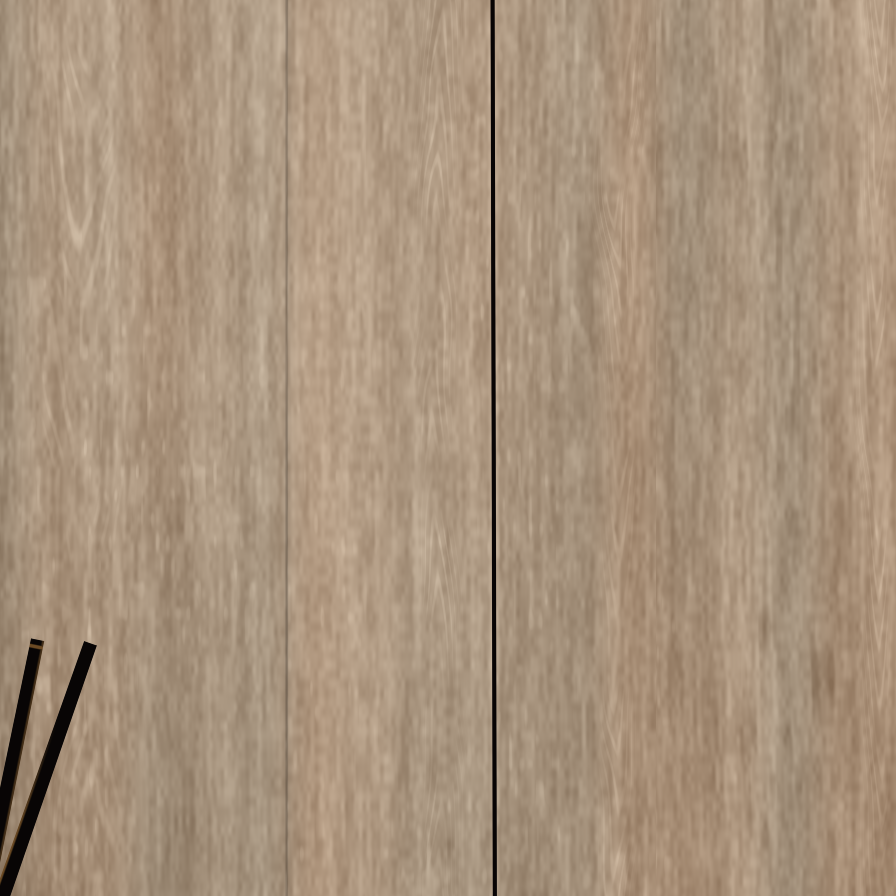
A WebGL 1 fragment shader for this texture:

```glsl
precision highp float;
// Pale oak panels: stretched value noise makes bands, grain and pores, and
// nested parabolas make the flame figure. A black gap and a faint joint part
// the boards; two dark rods with brass edges lean in the lower left corner.

uniform vec2 u_resolution;

float hash(vec2 p) {
  return fract(sin(dot(p, vec2(127.1, 311.7))) * 43758.5453);
}

float noise(vec2 p) {
  vec2 i = floor(p), f = fract(p);
  f = f * f * (3.0 - 2.0 * f);
  return mix(mix(hash(i), hash(i + vec2(1.0, 0.0)), f.x),
             mix(hash(i + vec2(0.0, 1.0)), hash(i + 1.0), f.x), f.y);
}

// Noise centred on zero
float grain(vec2 p) {
  return noise(p) - 0.5;
}

// Pale nested arches around a vertical axis; dir = 1 points the tips down
float flame(vec2 p, float axis, float halfWidth, float dir) {
  float d = (p.x - axis + 0.014 * grain(vec2(axis * 90.0, p.y * 9.0))) / halfWidth;
  float v = p.y * dir - 0.2 * pow(abs(d), 1.5);
  v += 0.035 * grain(p * vec2(60.0, 14.0)) + 0.11 * grain(vec2(v * 5.0, axis * 40.0));
  float line = 1.0 - smoothstep(0.04, 0.24, abs(fract(v * 15.0) - 0.5));
  float broken = smoothstep(0.25, 0.75, noise(p * vec2(50.0, 11.0) + 7.0));
  return line * broken * exp(-d * d * 1.3);
}

// Lightness of the wood, from 0 dark to 1 pale
float woodTone(vec2 p) {
  vec2 w = p + vec2(0.008 * grain(p * vec2(7.0, 3.0)), 0.0);
  float board = step(0.32, p.x) + step(0.551, p.x) + step(0.732, p.x);
  vec2 s = w + vec2(board * 3.7, board * 1.9);
  float tone = 0.55 + 0.16 * (p.y - 0.5) + 0.08 * (hash(vec2(board, 4.0)) - 0.5);

  // Broad bands, long streaks, then short pores
  tone += 0.42 * grain(s * vec2(15.0, 0.9));
  tone += 0.36 * grain(s * vec2(48.0, 1.6)) + 0.30 * grain(s * vec2(115.0, 4.0));
  tone += 0.50 * grain(s * vec2(210.0, 24.0));
  tone += 0.36 * grain(s * vec2(250.0, 95.0));

  // Bright pore specks and dark flecks gather in patches
  float patchy = smoothstep(0.35, 0.8, noise(s * vec2(11.0, 2.2) + 20.0));
  tone += 0.35 * patchy * smoothstep(0.68, 0.95, noise(s * vec2(170.0, 38.0) + 9.0));
  float rough = smoothstep(0.75, 0.87, p.x) * (1.0 - smoothstep(0.91, 0.97, p.x));
  tone -= 0.45 * (0.25 * patchy + rough)
        * smoothstep(0.62, 0.95, noise(s * vec2(105.0, 17.0) + 31.0));

  // Flame figure in each board
  float low = 1.0 - smoothstep(0.16, 0.25, p.y);
  float high = smoothstep(0.35, 0.44, p.y);
  float arches = flame(p, 0.094, 0.042, 1.0) * high
               + flame(p, 0.105, 0.045, -1.0) * low * 0.6
               + flame(p, 0.488, 0.021, -1.0) * 0.75
               + flame(p, 0.690, 0.022, 1.0) * 0.6
               + flame(p, 0.980, 0.018, 1.0) * 0.6;
  return tone + 0.5 * arches;
}

void main() {
  vec2 p = gl_FragCoord.xy / u_resolution;
  float aa = 1.0 / min(u_resolution.x, u_resolution.y);

  float tone = clamp(woodTone(p), -0.35, 1.3);
  vec3 color = mix(vec3(0.58, 0.49, 0.40), vec3(0.75, 0.67, 0.58), tone);
  color += vec3(0.03, -0.004, -0.018) * grain(p * vec2(17.0, 1.3) + 50.0);

  // Faint joint between boards
  float joint = abs(p.x - 0.320);
  color *= 1.0 - 0.22 * (1.0 - smoothstep(0.0004, 0.0012 + aa, joint))
               * (0.6 + 0.4 * noise(vec2(2.0, p.y * 8.0)));
  color *= 1.0 - 0.05 * (1.0 - smoothstep(0.0, 0.008, joint));

  // Black gap with lit edges, leaning very slightly
  float gap = abs(p.x - 0.551 - 0.0025 * (0.5 - p.y));
  color += 0.05 * (1.0 - smoothstep(0.003, 0.007, gap));
  color = mix(vec3(0.03, 0.015, 0.015), color,
              smoothstep(0.0022 - 0.5 * aa, 0.0022 + 0.7 * aa, gap));

  // Rods: position along and across each axis, measured from the top
  for (int i = 0; i < 2; i++) {
    float n = float(i);
    vec2 top = mix(vec2(0.042, 0.286), vec2(0.101, 0.282), n);
    vec2 axis = normalize(mix(vec2(0.058, 0.285), vec2(0.098, 0.280), n));
    vec2 q = p - top;
    float along = dot(q, axis);
    float across = dot(q, vec2(axis.y, -axis.x));
    float halfWidth = 0.0075 - 0.004 * along;
    float body = max(abs(across) - halfWidth, along);
    float side = across * (1.0 - 2.0 * n);
    float brass = smoothstep(halfWidth - 0.0035, halfWidth - 0.001, side)
                * mix(0.6, smoothstep(0.08, 0.25, -along), n);
    float rim = (1.0 - n) * (1.0 - smoothstep(0.001, 0.003, abs(along + 0.008)));
    vec3 rod = mix(vec3(0.03, 0.02, 0.018), vec3(0.42, 0.29, 0.14), max(brass, rim));
    color = mix(rod, color, smoothstep(-0.6 * aa, 0.6 * aa, body));
  }

  gl_FragColor = vec4(color, 1.0);
}
```
